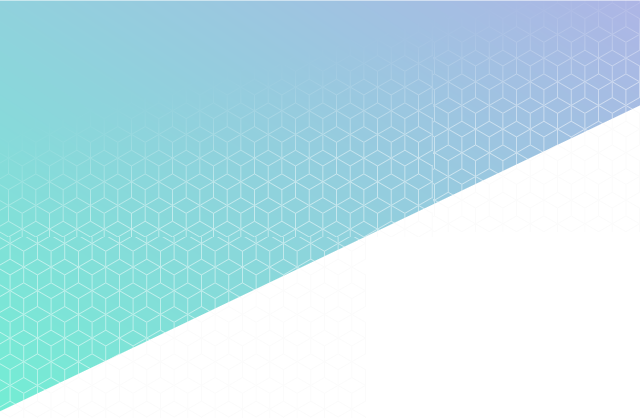
A Shadertoy shader for this background:

```glsl
// Distance to the edges of a tumbling-block pattern with a node at the origin
float cubeLines(vec2 p) {
    vec2 cell = 0.0654 * vec2(1.0, sqrt(3.0));
    vec2 a = mod(p + 0.5 * cell, cell) - 0.5 * cell;
    vec2 b = mod(p, cell) - 0.5 * cell;
    vec2 q = abs(dot(a, a) < dot(b, b) ? a : b);
    // Spokes run vertically and at 30 degrees from each node
    return min(q.x, abs(dot(q, vec2(-0.5, 0.8660254))));
}

void mainImage(out vec4 fragColor, in vec2 fragCoord) {
    vec2 uv = fragCoord / iResolution.xy;
    vec2 p = fragCoord / iResolution.y;
    float pixel = 1.0 / iResolution.y;

    // Corner-to-corner gradient above the slanted edge
    vec3 mint = vec3(0.45, 0.93, 0.83);
    vec3 lavender = vec3(0.68, 0.71, 0.90);
    vec3 gradient = mix(mint, lavender, 0.5 * (uv.x + uv.y));
    float edge = (p.y - 0.016 - 0.478 * p.x) / 1.108;
    float above = clamp(0.5 + edge / pixel, 0.0, 1.0);

    // Three pattern panels, each with its own offset and extent
    vec2 node = vec2(0.5435, 0.6218);
    float inside = 1.0;
    if (p.x > 1.037) {
        node = vec2(1.1377, 0.8044);
        inside = step(0.445, p.y);
    } else if (p.y < 0.433) {
        node = vec2(0.5473, 0.4178);
        inside = step(p.x, 0.876);
    }

    // Lines fade out toward the upper left
    float line = clamp(0.5 + (0.001 - cubeLines(p - node)) / pixel, 0.0, 1.0);
    float fade = 1.0 - smoothstep(0.34, 0.70, p.y - 0.26 * p.x);
    line *= inside * fade;

    vec3 upper = mix(gradient, vec3(1.0), 0.55 * line);
    vec3 lower = vec3(1.0 - 0.018 * line);
    vec3 color = mix(lower, upper, above);

    // Pale hairline along the top
    color = mix(color, vec3(1.0), 0.5 * smoothstep(0.997, 0.9985, uv.y));
    fragColor = vec4(color, 1.0);
}
```
